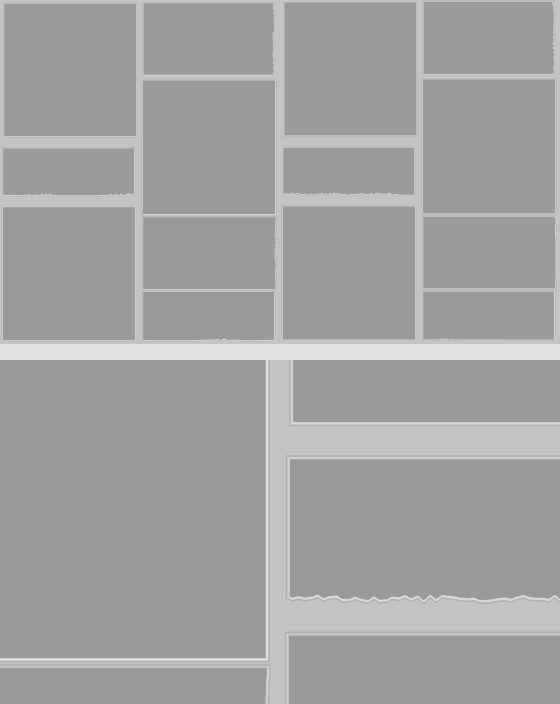
Top, the full canvas; bottom, a detail of the centre.
Write a Shadertoy shader that draws this pattern.

```glsl
const vec2 SHEET = vec2(768.0, 470.0);   // design units across the canvas
const float REPEATS = 2.0;
const float RIM_WIDTH = 1.1;
const float SHADE_WIDTH = 0.7;
const float BITE_DEPTH = 2.6;            // deepest chip on a worn edge
const float TOP_DRIFT = 2.0;             // how far later repeats creep upward
const float BOTTOM_DRIFT = 1.0;

const vec3 GROUT = vec3(0.77);
const vec3 PANEL = vec3(0.602);
const vec3 SHADE = vec3(0.69);
const float RIM_DIM = 0.72;
const float RIM_BRIGHT = 0.88;

// Panel bounds in one repeat: left, top, right, bottom
const int PANELS = 7;
const vec4 BOUNDS[PANELS] = vec4[](
    vec4(6, 5, 187, 186), vec4(4.5, 203, 184, 267), vec4(4, 283, 185, 465),
    vec4(197, 4.5, 376, 102), vec4(196, 110, 377.5, 292.5),
    vec4(196.5, 297, 378, 395), vec4(196.5, 399, 376, 465));

// Strength of wear on the right and bottom edges
const vec2 WEAR[PANELS] = vec2[](
    vec2(0), vec2(0, 1), vec2(0), vec2(1, 0), vec2(0), vec2(0.7, 0), vec2(0, 1));

float hash(vec2 p) {
    vec3 q = fract(p.xyx * 0.1031);
    q += dot(q, q.yzx + 33.33);
    return fract((q.x + q.y) * q.z);
}

float noise(float x, float seed) {
    float cell = floor(x);
    float t = smoothstep(0.0, 1.0, x - cell);
    return mix(hash(vec2(cell, seed)), hash(vec2(cell + 1.0, seed)), t);
}

// Fine chips gathered into longer worn stretches
float bite(float along, float seed) {
    float stretch = smoothstep(0.25, 0.7, noise(along * 0.035, seed));
    return BITE_DEPTH * stretch * noise(along * 0.35, seed + 7.0);
}

float cover(float dist, float pixel) {
    return clamp(0.5 - dist / pixel, 0.0, 1.0);
}

void mainImage(out vec4 fragColor, in vec2 fragCoord) {
    vec2 p = fragCoord / iResolution.xy * SHEET;
    p.y = SHEET.y - p.y;
    float pixel = SHEET.x / iResolution.x;

    float period = SHEET.x / REPEATS;
    float repeatId = floor(p.x / period);
    p.x = mod(p.x, period);

    vec3 color = GROUT;
    for (int i = 0; i < PANELS; i++) {
        vec4 bounds = BOUNDS[i];
        float seed = float(i) * 13.0 + repeatId * 101.0 + 3.0;
        bounds.y -= repeatId * TOP_DRIFT * (1.0 - bounds.y / SHEET.y);
        bounds.w -= repeatId * BOTTOM_DRIFT;

        // Signed distance to each side, with worn sides eaten inward
        vec4 sides = vec4(bounds.xy - p, p - bounds.zw);
        sides.zw += WEAR[i] * vec2(bite(p.y, seed), bite(p.x, seed + 1.0));
        vec2 nearest = max(sides.xy, sides.zw);
        float dist = max(nearest.x, nearest.y);

        // Each side catches a different amount of light
        float side = nearest.x > nearest.y
            ? (sides.x > sides.z ? 0.0 : 2.0)
            : (sides.y > sides.w ? 1.0 : 3.0);
        float light = 0.5 * hash(vec2(seed, side)) + (side > 1.5 ? 0.5 : 0.2);
        vec3 rim = vec3(mix(RIM_DIM, RIM_BRIGHT, light));

        // Shade line, light rim, then the panel face
        color = mix(color, SHADE, cover(dist - RIM_WIDTH - SHADE_WIDTH, pixel));
        color = mix(color, rim, cover(dist - RIM_WIDTH, pixel));
        color = mix(color, PANEL, cover(dist, pixel));
    }
    fragColor = vec4(color, 1.0);
}
```
